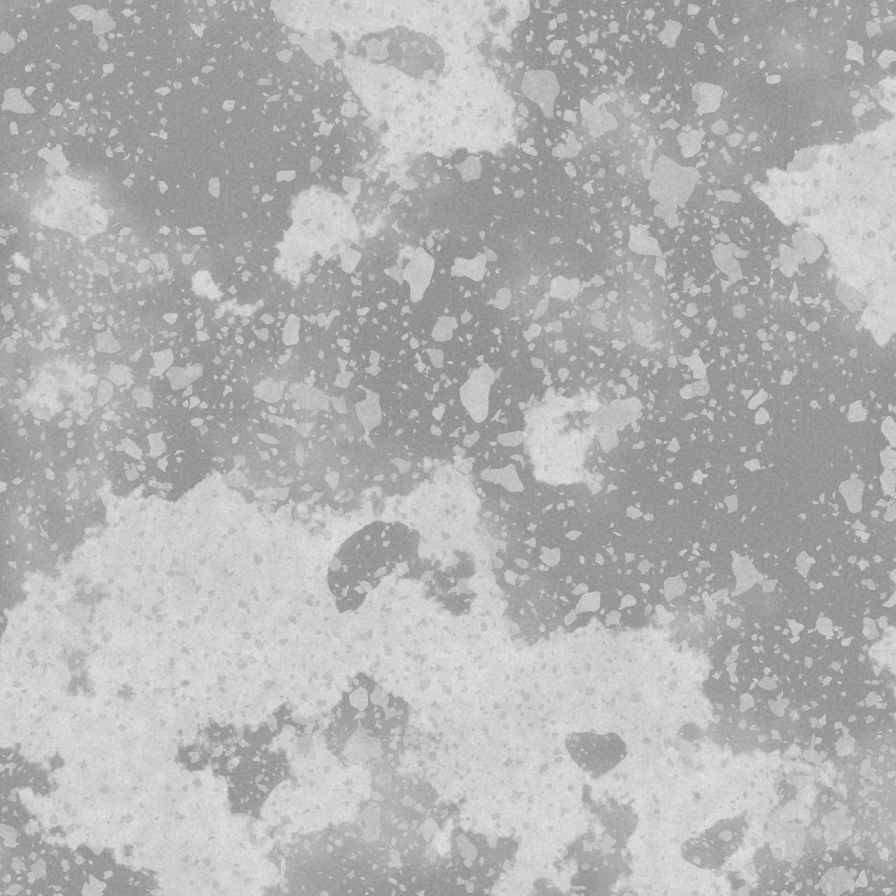
Reproduce this texture procedurally as a Shadertoy shader.

```glsl
// Weathered grey stone: dark ground, ragged pale crusts with pits, and scattered light chips.

vec2 hash2(vec2 p) {
    vec3 q = fract(p.xyx * vec3(0.1031, 0.1030, 0.0973));
    q += dot(q, q.yzx + 33.33);
    return fract((q.xx + q.yz) * q.zy);
}

mat2 rotation(float angle) {
    float c = cos(angle), s = sin(angle);
    return mat2(c, s, -s, c);
}

float corner(vec2 cell, vec2 offset, vec2 f) {
    return dot(hash2(cell + offset) * 2.0 - 1.0, f - offset);
}

// Gradient noise, centred on zero
float noise(vec2 p) {
    vec2 i = floor(p), f = p - i;
    vec2 u = f * f * f * (f * (f * 6.0 - 15.0) + 10.0);
    float low = mix(corner(i, vec2(0, 0), f), corner(i, vec2(1, 0), f), u.x);
    float high = mix(corner(i, vec2(0, 1), f), corner(i, vec2(1, 1), f), u.x);
    return mix(low, high, u.y);
}

float fbm(vec2 p) {
    float sum = 0.0, amplitude = 0.6;
    for (int i = 0; i < 6; i++) {
        sum += amplitude * noise(p);
        p = rotation(0.65) * p * 2.03 + 17.3;
        amplitude *= 0.53;
    }
    return sum;
}

// One layer of randomly turned, rough-edged chips; abundance sets how many cells hold one
float chips(vec2 uv, float cells, float seed, float abundance) {
    vec2 rough = uv * cells * 2.2 + seed;
    vec2 p = uv * cells + 0.28 * vec2(noise(rough), noise(rough + 41.0));
    float edge = max(0.0013, 0.7 / iResolution.y) * cells;
    float cover = 0.0;
    for (int y = -1; y <= 1; y++)
    for (int x = -1; x <= 1; x++) {
        vec2 cell = floor(p) + vec2(x, y);
        vec2 place = hash2(cell + seed), shape = hash2(cell + seed + 57.0);
        vec2 chance = hash2(cell + seed + 113.0);
        vec2 d = rotation(6.283 * shape.x) * (p - cell - place);
        d.x *= mix(1.0, 1.9, chance.y);
        float facets = max(length(d), dot(abs(d), vec2(0.78, 0.82)));
        float radius = mix(0.14, 0.45, shape.y * shape.y);
        float density = abundance + 0.9 * noise(cell / cells * 4.0 + 3.7);
        float body = 1.0 - smoothstep(-edge, edge, facets - radius);
        cover = max(cover, body * step(chance.x, density) * mix(0.65, 1.0, place.x));
    }
    return cover;
}

void mainImage(out vec4 fragColor, in vec2 fragCoord) {
    vec2 uv = fragCoord / iResolution.xy;

    // Crust outline: one broad mass low on the canvas plus loose islands
    vec2 fromMass = (uv - vec2(0.40, 0.23)) / vec2(0.29, 0.27);
    float mass = exp(-dot(fromMass, fromMass));
    float field = 1.35 * fbm(uv * 3.3 + 11.0) + 0.50 * mass - 0.21;
    field += 0.16 * fbm(uv * 32.0 + 5.0);
    field -= 0.40 * smoothstep(0.20, 0.42, noise(uv * 9.0 + 23.0));
    float crust = smoothstep(-0.02, 0.03, field);

    // Cloudy ground with a dusty veil near the crusts
    float veil = smoothstep(-0.15, 0.30, fbm(uv * 5.0 + 71.0) + 0.45 * field + 0.06);
    float tone = 0.595 + 0.10 * veil + 0.05 * fbm(uv * 2.5 + 31.0);
    tone += 0.06 * fbm(uv * 45.0 + 63.0) * veil;

    // Chips from dust to pebbles
    float abundance = 0.48 + 0.25 * veil - 0.22 * smoothstep(0.55, 1.0, uv.y);
    float debris = 0.0, cells = 15.0;
    for (int i = 0; i < 4; i++) {
        debris = max(debris, chips(uv, cells, 19.0 * float(i) + 7.0, abundance));
        cells *= 1.8;
    }
    float chipTone = 0.79 + 0.09 * fbm(uv * 40.0 + 9.0);
    tone = mix(tone, chipTone, 0.95 * debris);

    // Pale crust, mottled and pitted
    float pits = chips(uv, 72.0, 151.0, 0.65);
    float crustTone = 0.825 + 0.07 * fbm(uv * 7.0 + 83.0) + 0.08 * fbm(uv * 50.0);
    crustTone -= 0.085 * pits;
    tone = mix(tone, crustTone, crust * 0.94);

    // Fine grain
    tone += 0.050 * noise(uv * 240.0) + 0.045 * noise(rotation(0.5) * uv * 410.0);
    fragColor = vec4(vec3(clamp(tone, 0.0, 1.0)), 1.0);
}
```
